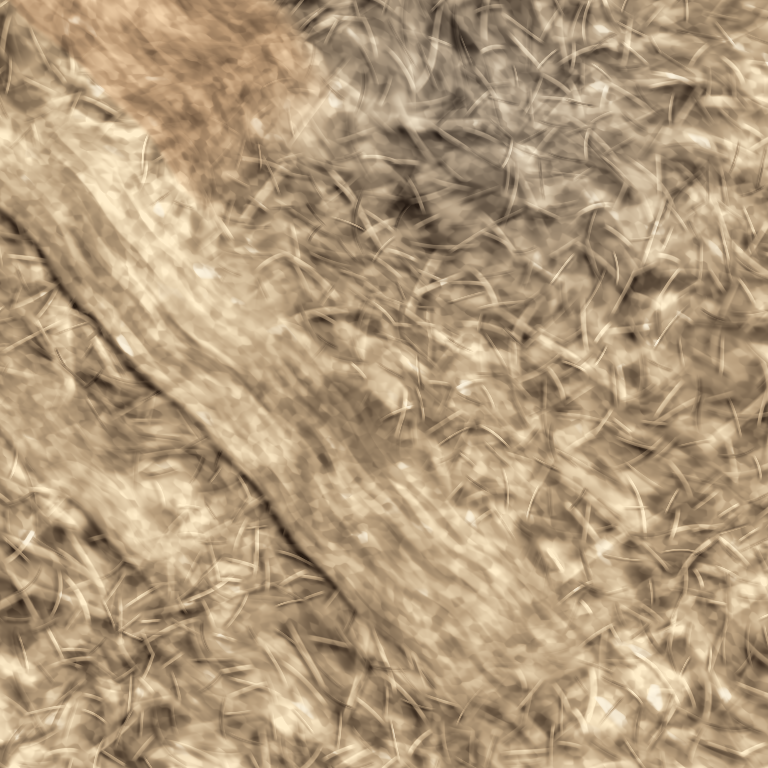
Give the GLSL for this texture, as a three.js fragment shader.

```glsl
// Weathered straw: broad fibrous blades lying over a tangle of dry stalks.
#define SHADE vec3(0.47, 0.39, 0.30)
#define MID vec3(0.73, 0.625, 0.49)
#define LIGHT vec3(0.96, 0.88, 0.74)
#define BLADE_ANGLE -0.83
#define STALK_ANGLE -0.58
#define STALK_SPREAD 2.4
#define STALK_LAYERS 4
#define CONTRAST 1.0
#define BRIGHTNESS 0.53

varying vec2 vUv;

vec3 hash3(vec2 p) {
  vec3 q = fract(p.xyx * vec3(0.1031, 0.1030, 0.0973));
  q += dot(q, q.yzx + 33.33);
  return fract((q.xxy + q.yzz) * q.zyx);
}

// Coordinates along and across a direction
vec2 turn(vec2 p, float angle) {
  float c = cos(angle), s = sin(angle);
  return vec2(c * p.x + s * p.y, c * p.y - s * p.x);
}

// Soft cellular noise, centred on zero
float cells(vec2 p) {
  vec2 id = floor(p), f = p - id;
  float sum = 0.0, total = 0.0;
  for (int y = -1; y <= 1; y++) {
    for (int x = -1; x <= 1; x++) {
      vec2 o = vec2(float(x), float(y));
      vec3 h = hash3(id + o);
      vec2 d = o + h.xy - f;
      float w = exp(-7.0 * dot(d, d));
      sum += w * h.z;
      total += w;
    }
  }
  return sum / total - 0.5;
}

float spot(vec2 p, vec2 centre, vec2 radius) {
  vec2 d = turn(p - centre, STALK_ANGLE) / radius;
  return exp(-dot(d, d));
}

// Blade mask: q is along/across, span holds its ends, sides its edges
float blade(vec2 q, vec2 span, vec2 sides) {
  float ends = smoothstep(span.x, span.x + 0.1, q.x)
             * (1.0 - smoothstep(span.y - 0.16, span.y, q.x));
  return ends * smoothstep(sides.x - 0.004, sides.x + 0.006, q.y)
              * (1.0 - smoothstep(sides.y - 0.025, sides.y + 0.02, q.y));
}

// Thin dark gap along a blade edge
float gap(vec2 q, vec2 span, float side, float width) {
  float d = (q.y - side) / width;
  return exp(-d * d) * smoothstep(span.x, span.x + 0.06, q.x)
                     * (1.0 - smoothstep(span.y - 0.15, span.y, q.x));
}

// Lays one layer of bent, shaded stalks over the tone
float layStalks(float tone, vec2 p, float scale, float amount, float grain) {
  vec2 g = p * scale, id = floor(g);
  for (int y = -1; y <= 1; y++) {
    for (int x = -1; x <= 1; x++) {
      vec2 cell = id + vec2(float(x), float(y));
      vec3 h = hash3(cell + scale * 7.0), k = hash3(cell + scale * 3.0 + 51.0);
      float angle = STALK_ANGLE + (h.z + k.x - 1.0) * STALK_SPREAD;
      vec2 q = turn(g - cell - 0.2 - 0.6 * h.xy, angle);
      q.y += (k.z - 0.5) * 0.4 * q.x * q.x;
      float s = q.y / mix(0.04, 0.11, k.y);
      float reach = mix(0.45, 0.9, h.x);
      float taper = amount * (1.0 - smoothstep(0.55 * reach, reach, abs(q.x)));
      float body = taper * (1.0 - smoothstep(0.5, 1.1, abs(s)));
      tone -= 0.2 * taper * exp(-(s + 1.6) * (s + 1.6));
      tone = mix(tone, 0.2 + 0.75 * k.z + 0.22 * s + 0.5 * grain, 0.7 * body);
    }
  }
  return tone;
}

void main() {
  vec2 p = vUv;
  vec2 warp = 0.012 * sin(p.yx * vec2(13.0, 11.0) + 2.0 * sin(p * 9.0 + 1.0));
  vec2 w = p + warp + 0.003 * sin(p.yx * 47.0);

  // Blades
  vec2 q = turn(p, BLADE_ANGLE);
  q.y += 0.007 * sin(q.x * 15.0) + 0.003 * sin(q.x * 43.0);
  float mainBlade = blade(q, vec2(-0.62, 0.44), vec2(0.487, 0.67 + 0.05 * q.x));
  float lowBlade = blade(q, vec2(-0.42, 0.03), vec2(0.30, 0.365 - 0.1 * q.x));
  float topBlade = blade(q, vec2(-0.9, -0.3), vec2(0.69, 0.93));
  float onBlade = max(mainBlade, max(0.75 * lowBlade, 0.7 * topBlade));

  // Fibre grain, stretched along the blades and loosely along the stalks
  float fibre = cells(q * vec2(13.0, 85.0)) + 0.5 * cells(q * vec2(36.0, 120.0) + 9.0);
  float litter = cells(turn(w, STALK_ANGLE) * vec2(21.0, 44.0))
               + 0.6 * cells(turn(w, 0.35) * vec2(38.0, 62.0) + 17.0);
  float fine = cells(turn(w, STALK_ANGLE) * vec2(90.0, 130.0));
  float broad = cells(w * 7.0 + 3.0);

  // Tangle and blade surface
  float tone = BRIGHTNESS + 0.72 * litter + 0.4 * broad;
  for (int i = 0; i < STALK_LAYERS; i++) {
    float scale = 6.0 * pow(1.65, float(i));
    tone = layStalks(tone, w, scale, 1.0 - 0.95 * onBlade, litter);
  }
  float surface = 0.62 + 0.55 * fibre + 0.3 * broad + 0.25 * litter - 0.16 * topBlade;
  tone = mix(tone, surface, 0.9 * onBlade) + 0.3 * fine;

  // Gaps, soft shadows and sunlit patches
  tone -= 0.65 * gap(q, vec2(-0.58, 0.27), 0.485, 0.006);
  tone -= 0.4 * gap(q, vec2(-0.42, 0.02), 0.298, 0.005);
  tone -= 0.35 * gap(q, vec2(-0.36, 0.02), 0.567, 0.004);
  tone -= 0.42 * spot(p, vec2(0.42, 0.47), vec2(0.12, 0.06));
  tone -= 0.4 * spot(p, vec2(0.18, 0.48), vec2(0.10, 0.03));
  tone -= 0.3 * spot(p, vec2(0.54, 0.27), vec2(0.09, 0.035));
  tone -= 0.25 * spot(p, vec2(0.55, 0.69), vec2(0.13, 0.13));
  tone -= 0.25 * spot(p, vec2(0.58, 0.97), vec2(0.25, 0.10));
  tone += 0.22 * spot(p, vec2(0.16, 0.76), vec2(0.16, 0.07));
  tone += 0.15 * spot(p, vec2(0.70, 0.15), vec2(0.25, 0.07));
  tone = clamp((tone - BRIGHTNESS) * CONTRAST + BRIGHTNESS, -0.6, 1.1);

  // Straw colours, cooler in the upper tangle and browner on the top blade
  vec3 color = tone < 0.5 ? mix(SHADE, MID, 2.0 * tone) : mix(MID, LIGHT, 2.0 * tone - 1.0);
  float cool = spot(p, vec2(0.62, 0.88), vec2(0.30, 0.22)) * (1.0 - topBlade);
  color = mix(color, vec3(dot(color, vec3(0.3, 0.6, 0.1))), 0.3 * cool);
  color *= mix(vec3(1.0), vec3(1.01, 0.96, 0.93), topBlade);

  // Small wet glints
  float glint = smoothstep(0.36, 0.48, cells(turn(w, -0.7) * vec2(32.0, 58.0) + 71.0));
  color = mix(color, vec3(1.0, 0.97, 0.90), 0.75 * glint * smoothstep(0.45, 0.9, tone));
  gl_FragColor = vec4(color, 1.0);
}
```
